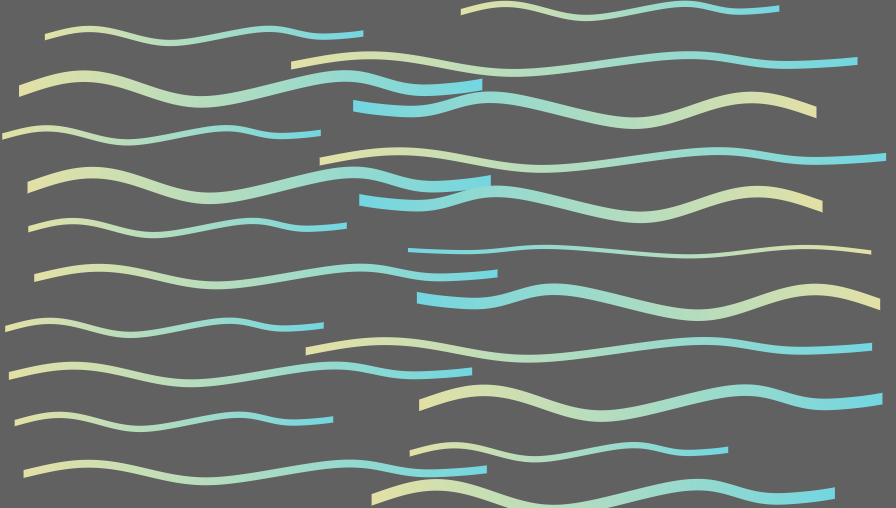
A WebGL 2 fragment shader for this pattern:

```glsl
#version 300 es
precision highp float;
// Wavy ribbons fading from pale yellow to cyan, scattered over flat grey.

uniform vec2 u_resolution;
out vec4 outColor;

const int RIBBONS = 21;

float hash(float n) {
    n = fract(n * 0.1031);
    n *= n + 33.33;
    return fract(n * (n + n));
}

// Uneven swell along a ribbon, t from 0 (yellow end) to 1 (cyan end).
float swell(float t) {
    float lag = 0.22 * smoothstep(0.39, 0.7, t) * (1.0 - smoothstep(0.7, 0.9, t));
    float halfTurns = (t - 0.14) * 3.95 - lag;
    float calm = smoothstep(0.6, 0.95, t);
    return (1.0 - 0.45 * calm) * cos(3.14159 * halfTurns) - 0.18 + 0.54 * calm;
}

void main() {
    float pixel = 1.0 / u_resolution.y;
    vec2 p = gl_FragCoord.xy * pixel;
    float width = u_resolution.x * pixel;
    vec3 color = vec3(0.38);

    for (int i = 0; i < RIBBONS; i++) {
        float id = float(i);
        int rank = (i * 5) % RIBBONS;   // shuffles the ribbon kinds over the rows
        bool onRight = i % 2 == 0;

        // Kind: short and fine, long and medium, or broad; one is very slim.
        float len = 0.912;
        float amp = 0.0253;
        bool slim = rank == 8;
        if (rank < 7) {
            len = 0.627;
            amp = 0.0138;
        } else if (slim) {
            amp = 0.0092;
        } else if (rank < 14) {
            len = onRight ? 1.115 : 0.912;
            amp = 0.0173;
        }
        bool flipped = slim || rank > 17;

        // Place: one row each, leaning to the left or right margin in turn.
        float h = hash(id + 3.7);
        float lean = onRight ? 0.97 - 0.4 * h * h * h : 0.08 * h;
        float x = (p.x - lean * (width - len)) / len;
        float y = 1.0 - (id + 0.5) / float(RIBBONS) + 0.014 * (hash(id + 51.3) - 0.5);

        // Shape: constant thickness with upright cut ends.
        float t = clamp(flipped ? 1.0 - x : x, 0.0, 1.0);
        float side = abs(p.y - y - amp * swell(t)) - 0.45 * amp;
        float ends = (abs(x - 0.5) - 0.5) * len;
        float coverage = clamp(0.5 - max(side, ends) / pixel, 0.0, 1.0);

        vec3 ribbon = mix(vec3(0.89, 0.88, 0.65), vec3(0.45, 0.84, 0.88), t);
        color = mix(color, ribbon, coverage);
    }

    outColor = vec4(color, 1.0);
}
```
